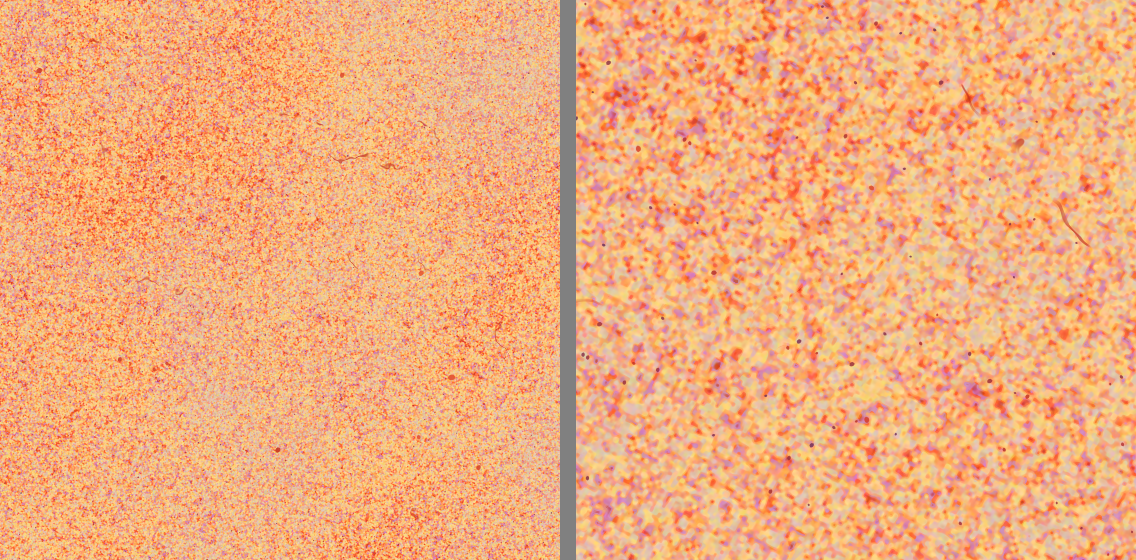
Left, the full canvas; right, a detail of the centre.
Give the GLSL for this texture, as a Shadertoy shader.

```glsl
// Warm sandy plaster: fine grains in tan, orange, salmon and mauve, tinted by
// faint soft patches, with tiny dark specks, red chips and short ragged cracks.
// Two noise fields pick the colour: one for depth of tone, one for coolness.

#define GRAIN_FREQ 370.0
#define CLUMP_FREQ 185.0
#define SPOT_FREQ 120.0
#define PATCH_FREQ 4.5
#define PATCH_DEPTH 0.22
#define GRAIN_JITTER 0.035
#define SPECK_GRID 50.0
#define SPECK_SHARE 0.22
#define CHIP_GRID 14.0
#define CHIP_SHARE 0.14
#define CRACK_COUNT 13
#define CRACK_WIDTH 0.0019

const vec3 TAN = vec3(0.98, 0.80, 0.51);
const vec3 ORANGE = vec3(1.00, 0.65, 0.36);
const vec3 VERMILION = vec3(0.99, 0.42, 0.23);
const vec3 BEIGE = vec3(0.89, 0.76, 0.65);
const vec3 SALMON = vec3(0.96, 0.62, 0.48);
const vec3 MAUVE = vec3(0.83, 0.53, 0.68);
const vec3 DARK_RED = vec3(0.76, 0.17, 0.12);
const vec3 PLUM = vec3(0.38, 0.16, 0.36);

vec2 hash2(vec2 p) {
    vec3 q = fract(p.xyx * vec3(0.1031, 0.1030, 0.0973));
    q += dot(q, q.yzx + 33.33);
    return fract((q.xx + q.yz) * q.zy);
}

// Value noise, centred on zero with a spread of about one
float noise(vec2 p) {
    vec2 cell = floor(p), f = fract(p);
    f = f * f * (3.0 - 2.0 * f);
    float low = mix(hash2(cell).x, hash2(cell + vec2(1, 0)).x, f.x);
    float high = mix(hash2(cell + vec2(0, 1)).x, hash2(cell + vec2(1, 1)).x, f.x);
    return (mix(low, high, f.y) - 0.5) / 0.214;
}

float fbm(vec2 p) {
    float sum = 0.0, weight = 0.5;
    for (int i = 0; i < 4; i++) {
        sum += weight * noise(p);
        p = mat2(0.8, 0.6, -0.6, 0.8) * p * 2.03 + 17.3;
        weight *= 0.5;
    }
    return sum / 0.576;
}

// Three tones from light to deep
vec3 ramp(vec3 light, vec3 middle, vec3 deep, float t) {
    vec3 c = mix(light, middle, smoothstep(-0.8, 0.6, t));
    return mix(c, deep, smoothstep(0.6, 1.6, t));
}

// Scattered angular dots: x is coverage, y a random value of the dot
vec2 scatter(vec2 uv, float grid, float share, float minR, float maxR, float px) {
    vec2 result = vec2(0.0), home = floor(uv * grid);
    for (int j = -1; j <= 1; j++)
    for (int i = -1; i <= 1; i++) {
        vec2 cell = home + vec2(i, j);
        vec2 kind = hash2(cell + grid * 3.0);
        vec2 d = uv - (cell + hash2(cell + 71.0)) / grid;
        float angle = kind.y * 6.283;
        d = mat2(cos(angle), sin(angle), -sin(angle), cos(angle)) * d;
        float shape = max(length(d * vec2(1.0, 1.3)), abs(d.x) + 0.6 * d.y);
        float radius = mix(minR, maxR, kind.y * kind.y);
        float cover = smoothstep(px, -px, shape - radius) * step(kind.x, share);
        if (cover > result.x) result = vec2(cover, fract(kind.y * 7.0));
    }
    return result;
}

// Short broken cracks, mostly falling to the right
float cracks(vec2 uv, float px) {
    vec2 warp = vec2(noise(uv * 38.0), noise(uv * 38.0 + 50.0)) * 0.005
              + vec2(noise(uv * 120.0), noise(uv * 120.0 + 90.0)) * 0.0018;
    float gaps = smoothstep(-0.9, 0.4, noise(uv * 65.0 + 8.0));
    float cover = 0.0;
    for (int i = 0; i < CRACK_COUNT; i++) {
        vec2 seed = vec2(float(i) * 5.0 + 3.0, 19.0);
        vec2 form = hash2(seed + 40.0);
        float angle = -mix(0.2, 1.1, form.x);
        vec2 along = vec2(cos(angle), sin(angle));
        vec2 d = uv + warp - hash2(seed);
        float reach = mix(0.025, 0.085, form.y);
        float s = clamp(dot(d, along), -reach, reach);
        float width = CRACK_WIDTH * (1.0 - 0.7 * abs(s) / reach);
        float line = smoothstep(px, -px, length(d - along * s) - width);
        cover = max(cover, line * gaps * mix(0.5, 1.0, form.y));
    }
    return cover;
}

void mainImage(out vec4 fragColor, in vec2 fragCoord) {
    vec2 uv = fragCoord / iResolution.y;
    float px = 0.8 / iResolution.y;

    // Broad patches and slanted creases
    float warm = fbm(uv * PATCH_FREQ + 4.0);
    float cool = fbm(uv * PATCH_FREQ * 1.3 + 31.0);
    vec2 slant = mat2(0.82, 0.57, -0.57, 0.82) * uv;
    float crease = 1.0 - smoothstep(0.0, 0.2, abs(fbm(slant * vec2(55.0, 34.0))));
    crease *= smoothstep(0.2, 1.6, fbm(uv * 3.0 + 60.0));

    // Grain tone and tint, on turned grids so that no rows show
    vec2 turned = mat2(0.88, 0.47, -0.47, 0.88) * uv;
    float spots = smoothstep(1.0, 1.8, noise(slant * SPOT_FREQ + 23.0));
    float tone = 0.80 * noise(turned * GRAIN_FREQ) + 0.46 * noise(slant * CLUMP_FREQ + 11.0)
               + 0.75 * spots + PATCH_DEPTH * warm + 0.45 * crease - 0.10;
    float tint = 0.78 * noise(slant * GRAIN_FREQ + 401.0) + 0.36 * noise(turned * CLUMP_FREQ + 207.0)
               + PATCH_DEPTH * (cool - warm) - 0.03;
    vec3 warmTone = ramp(TAN, ORANGE, VERMILION, tone);
    vec3 coolTone = ramp(BEIGE, SALMON, MAUVE, tone + 0.22);
    vec3 color = mix(warmTone, coolTone, smoothstep(-0.4, 0.9, tint));
    color = mix(color, DARK_RED, 0.6 * smoothstep(1.7, 2.8, tone));

    // Uneven lightness and hue of single grains
    vec2 fleck = turned * GRAIN_FREQ * 1.1;
    vec3 jitter = vec3(noise(fleck + 77.0), noise(fleck + 133.0), noise(fleck + 619.0));
    color += GRAIN_JITTER * jitter * vec3(0.5, 0.8, 1.2);

    // Specks, chips and cracks
    vec2 speck = scatter(uv, SPECK_GRID, SPECK_SHARE, 0.0007, 0.0017, px);
    vec2 chip = scatter(uv, CHIP_GRID, CHIP_SHARE, 0.0016, 0.0065, px);
    color = mix(color, mix(PLUM, DARK_RED, speck.y), 0.8 * speck.x);
    color = mix(color, mix(DARK_RED, VERMILION, 0.6 * chip.y), 0.85 * chip.x);
    color = mix(color, DARK_RED, 0.75 * cracks(uv, px));
    fragColor = vec4(clamp(color, 0.0, 1.0), 1.0);
}
```
